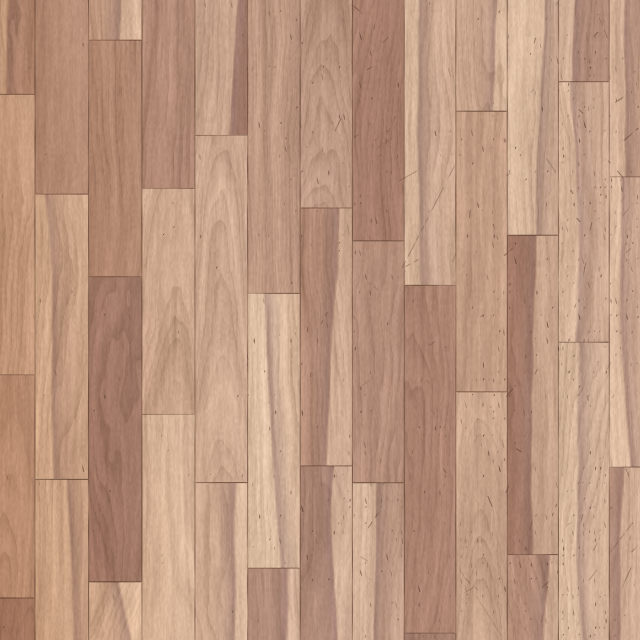
Give the GLSL for this texture, as a Shadertoy shader.

```glsl
// Worn hardwood floor: tall staggered planks in slightly narrowing columns.
// Each plank hashes its own tone, warped growth rings and sapwood band;
// seams, pits and diagonal scratches are layered on top.

#define COLUMN_WIDTH 0.084   // width of the leftmost full column
#define FIRST_SEAM   0.0547  // x of the first vertical seam
#define TAPER        0.0028  // columns narrow towards the right
#define PLANK_LENGTH 0.45    // mean plank length
#define SEAM_WIDTH   0.0007  // half width of the gaps
#define RING_DEPTH   0.24    // contrast of the growth rings
#define FIBRE_DEPTH  0.17    // contrast of the fine fibres
#define SCRATCHES    100
#define WEAR         0.8     // darkness of pits and scratches

const vec3 UMBER = vec3(0.61, 0.44, 0.36);
const vec3 TAN   = vec3(0.75, 0.60, 0.50);
const vec3 CREAM = vec3(0.86, 0.74, 0.63);
const vec3 MAUVE = vec3(0.62, 0.49, 0.45);
const vec3 GAP   = vec3(0.32, 0.21, 0.15);

float hash(vec2 p) {
    vec3 q = fract(p.xyx * 0.1031);
    q += dot(q, q.yzx + 33.33);
    return fract((q.x + q.y) * q.z);
}

float noise(vec2 p) {
    vec2 i = floor(p), f = fract(p);
    f = f * f * (3.0 - 2.0 * f);
    return mix(mix(hash(i), hash(i + vec2(1, 0)), f.x),
               mix(hash(i + vec2(0, 1)), hash(i + vec2(1, 1)), f.x), f.y);
}

float fbm(vec2 p) {
    float sum = 0.0, amp = 0.533;
    for (int i = 0; i < 4; i++) {
        sum += amp * noise(p);
        p = p * 2.03 + 17.3;
        amp *= 0.5;
    }
    return sum;
}

// Coverage of a stroke with half width w at distance d; thin strokes fade
float stroke(float d, float w, float px) {
    float fade = min(1.0, 2.0 * w / px);
    return fade * clamp((max(w, 0.5 * px) - d) / px + 0.5, 0.0, 1.0);
}

// Thin growth lines: each ring darkens slowly, then ends on a crisp edge
float growthLines(float t) {
    float s = fract(t), soft = clamp(fwidth(t), 0.06, 0.5);
    return s * s * s * (1.0 - smoothstep(1.0 - soft, 1.0, s));
}

// Wood colour; p is measured in plank widths, id selects the plank
vec3 wood(vec2 p, vec2 id) {
    vec2 shift = 100.0 * vec2(hash(id + 3.1), hash(id + 7.7));
    float tone = hash(id + 11.3), kind = hash(id + 19.9);
    float slant = 0.16 * (hash(id + 23.5) - 0.5);
    float bend = noise(p * vec2(0.7, 0.22) + shift);
    bend = mix(bend, fbm(p * vec2(1.2, 0.4) + shift), 0.3);
    vec3 col = tone < 0.5 ? mix(UMBER, TAN, sqrt(tone * 2.0))
                          : mix(TAN, CREAM, tone * 1.7 - 0.85);
    col = mix(col, MAUVE, 0.5 * hash(id + 29.1) * (1.0 - tone));

    // Pale sapwood beside a curved boundary with a heartwood streak
    float x = kind > 0.7 ? 1.0 - p.x : p.x;
    float side = x - 0.68 - 0.7 * (bend - 0.5) - slant * (p.y - 6.0);
    float banded = step(0.45, kind);
    col = mix(col, mix(col, CREAM, 0.6), banded * smoothstep(-0.02, 0.04, side));
    float streak = exp(-7.0 * abs(side + 0.05)) * (1.0 - smoothstep(-0.03, 0.03, side));
    col = mix(col, MAUVE * 0.93, 0.6 * banded * streak);

    // Ring contours: straight in some planks, nested arches in others
    float arch = step(0.55, hash(id + 37.3)) * (1.0 - banded);
    float mid = p.x - 0.3 - 0.4 * hash(id + 31.7);
    float field = mix(p.x * 1.5 + slant * p.y, 3.0 * mid * mid + 0.4 * p.y, arch);
    field += bend * 2.6;
    float rings = fbm(vec2(field * 3.2, p.y * 0.06) + shift.yx);
    float patchy = smoothstep(0.25, 0.75, noise(vec2(field * 1.7, p.y * 0.4) + shift));
    float lines = growthLines(field * 5.0 + 1.2 * rings) * patchy;

    // Long fibres, short pores and a fine speckle
    float fibre = fbm(vec2(p.x * 15.0 + bend * 5.0, p.y * 0.7) + shift);
    float pore = noise(vec2(p.x * 36.0, p.y * 5.0) + shift);
    float speck = noise(vec2(p.x * 41.0, p.y * 17.0) + shift.yx);
    float grain = RING_DEPTH * (rings - 0.5) + FIBRE_DEPTH * (fibre - 0.5)
                + 0.05 * (pore - 0.5) + 0.07 * (speck - 0.5) - 0.13 * lines;
    return col * (1.015 + grain * vec3(0.85, 1.0, 1.12));
}

// Tiny dark pits scattered over a jittered grid
float pits(vec2 uv, float density, float px) {
    vec2 grid = vec2(120.0, 80.0), cell = floor(uv * grid);
    vec2 jitter = vec2(hash(cell + 41.0), hash(cell + 43.0));
    vec2 d = (fract(uv * grid) - mix(vec2(0.3), vec2(0.7), jitter)) / grid;
    d.x -= d.y * (jitter.y - 0.3) * 0.9;
    float size = mix(0.0003, 0.0008, jitter.x * jitter.x);
    float dist = length(d * vec2(1.0, mix(0.15, 0.8, jitter.y)));
    return stroke(dist, size, px) * step(hash(cell + 47.0), density);
}

// Diagonal scratches, gathered in the right half
float scratches(vec2 uv, float px) {
    float mark = 0.0;
    for (int i = 0; i < SCRATCHES; i++) {
        float k = float(i), r = hash(vec2(k, 5.0));
        vec2 mid = vec2(mix(0.35, 1.0, sqrt(hash(vec2(k, 1.0)))), hash(vec2(k, 2.0)));
        float angle = mix(0.5, 1.5, hash(vec2(k, 3.0)));
        if (hash(vec2(k, 4.0)) > 0.72) angle = -angle;
        vec2 dir = vec2(cos(angle), sin(angle)), d = uv - mid;
        float reach = mix(0.003, 0.02, r * r) + 0.08 * step(0.97, r);
        float along = clamp(dot(d, dir), -reach, reach);
        float broken = smoothstep(0.25, 0.6, noise(vec2(along * 130.0, k)));
        float line = stroke(length(d - dir * along), 0.0006, px);
        mark = max(mark, line * broken * mix(0.3, 0.9, hash(vec2(k, 6.0))));
    }
    return mark;
}

void mainImage(out vec4 fragColor, in vec2 fragCoord) {
    vec2 uv = fragCoord / iResolution.xy;
    float px = 1.0 / iResolution.y;
    // Column, then the nearest jittered end joint inside it
    float u = (uv.x - FIRST_SEAM) / COLUMN_WIDTH;
    u += TAPER * u * u;
    float column = floor(u), across = u - column;
    float span = PLANK_LENGTH * mix(0.8, 1.2, hash(vec2(column + 9.0, 61.0)));
    float v = uv.y / span + fract(column * 0.382 + 0.3);
    float joint = floor(v + 0.5);
    float offset = v - joint - 0.3 * (hash(vec2(column + 9.0, joint + 71.0)) - 0.5);
    vec2 id = vec2(column + 9.0, joint + step(0.0, offset) + 5.0);
    vec3 col = wood(vec2(across, uv.y / COLUMN_WIDTH), id);
    // Warm, darker lower left fading to cooler light on the right
    float light = smoothstep(-0.1, 0.45, uv.x + 0.12 * uv.y);
    col *= mix(vec3(0.94, 0.86, 0.79), vec3(1.01, 1.01, 1.02), light);
    // Wear grows to the right and differs between planks
    float worn = smoothstep(0.2, 0.9, uv.x) * mix(0.3, 1.0, hash(id + 83.0));
    float density = 0.01 + 0.25 * worn * smoothstep(0.3, 0.7, noise(uv * 9.0));
    float damage = max(pits(uv, density, px), scratches(uv, px));
    col = mix(col, GAP, WEAR * damage);
    // Seams, uneven in strength
    float seam = min(min(across, 1.0 - across) * COLUMN_WIDTH, abs(offset) * span);
    float strength = mix(0.25, 0.95, noise(uv * 23.0));
    col = mix(col, GAP, strength * stroke(seam, SEAM_WIDTH, px));
    fragColor = vec4(clamp(col, 0.0, 1.0), 1.0);
}
```
